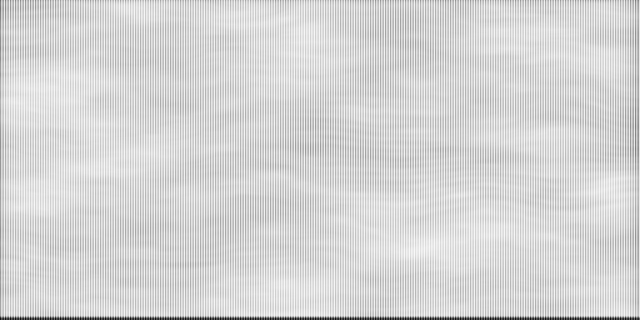
Reproduce this pattern procedurally as a WebGL 1 fragment shader.

```glsl
precision highp float;
// Fine vertical corrugation: 256 grey lines with cloudy, streaked wear and dark rims.
uniform vec2 u_resolution;

float hash(vec2 cell) {
  vec3 p = fract(cell.xyx * vec3(0.1031, 0.1030, 0.0973));
  p += dot(p, p.yzx + 33.33);
  return fract((p.x + p.y) * p.z);
}

float noise(vec2 p) {
  vec2 i = floor(p);
  vec2 f = fract(p);
  f = f * f * (3.0 - 2.0 * f);
  float low = mix(hash(i), hash(i + vec2(1.0, 0.0)), f.x);
  float high = mix(hash(i + vec2(0.0, 1.0)), hash(i + vec2(1.0, 1.0)), f.x);
  return mix(low, high, f.y);
}

float clouds(vec2 p) {
  float sum = 0.0;
  float weight = 0.5;
  for (int octave = 0; octave < 4; octave++) {
    sum += weight * noise(p);
    p = p * 2.03 + vec2(17.3, 9.1);
    weight *= 0.5;
  }
  return sum / 0.9375;
}

void main() {
  vec2 uv = gl_FragCoord.xy / u_resolution;
  vec2 p = vec2(uv.x * 2.0, uv.y);

  // Lines half a period wide, smoothed over one pixel
  float offset = abs(fract(uv.x * 256.0 + 0.25) - 0.5);
  float line = clamp((0.25 - offset) * u_resolution.x / 256.0 + 0.5, 0.0, 1.0);

  // Broad wear stretched sideways, deepest near the centre
  float wear = clouds(p * vec2(2.6, 6.5) + vec2(3.7, 12.4)) - 0.5;
  vec2 centre = (uv - vec2(0.56, 0.46)) / vec2(0.28, 0.23);
  wear += 0.10 * exp(-dot(centre, centre)) - 0.02;

  // Short level streaks, gently bent, over a faint grain
  float bend = noise(p * vec2(4.0, 5.0) + 41.0) * 0.06;
  float streak = clouds(vec2(p.x * 7.0, (p.y + bend) * 30.0) + 73.0) - 0.5;
  float ripple = sin(6.2832 * ((p.y + bend) * 38.0 + noise(p * 5.0)));
  ripple *= smoothstep(0.45, 0.8, noise(p * vec2(2.5, 5.0) + 23.0));

  float ink = 0.762 - 0.38 * wear - 0.12 * streak - 0.012 * ripple;
  float paper = 0.955 - 0.04 * wear - 0.03 * streak - 0.004 * ripple;

  // Shaded side and top rims
  float rim = 0.16 * exp(-uv.x * 150.0) + 0.22 * exp((uv.x - 1.0) * 80.0);
  rim += 0.16 * exp((uv.y - 1.0) * 180.0);
  ink -= rim;
  paper -= 0.25 * rim;

  // Black feet of the lines along the bottom
  float foot = 1.0 - smoothstep(0.004, 0.015, uv.y);
  ink = mix(ink, 0.06, foot);
  paper = mix(paper, 0.42, foot * foot);

  gl_FragColor = vec4(vec3(clamp(mix(paper, ink, line), 0.0, 1.0)), 1.0);
}
```
